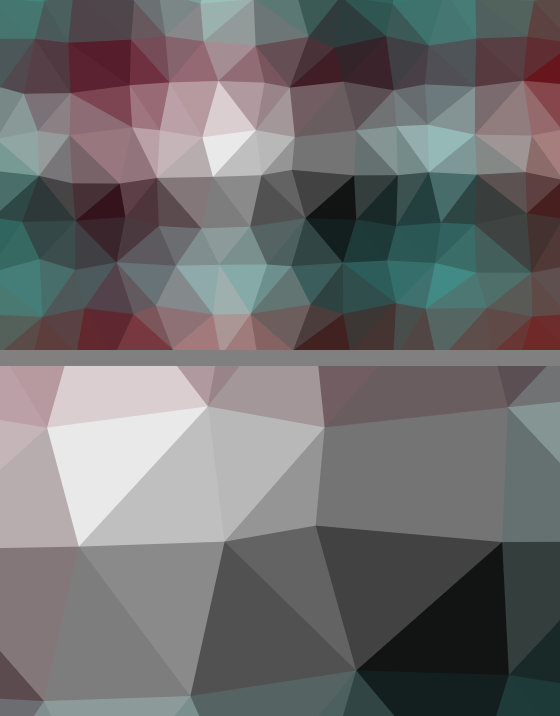
Top, the full canvas; bottom, a detail of the centre.
A WebGL 2 fragment shader for this background:

```glsl
#version 300 es
precision highp float;
// Low-poly mosaic: a jittered grid is split into flat triangles along the
// Delaunay diagonal of each cell. Each triangle averages two gradients, one
// running across and one running down the canvas, taken at its center.

uniform vec2 u_resolution;
out vec4 fragColor;

const float CELL = 0.1275;              // grid spacing, in canvas heights
const vec2 GRID_OFFSET = vec2(0.25, 0.05);
const vec2 JITTER = vec2(0.27, 0.18);   // largest vertex shift, in cells
const uint SEED = 17u;

// Evenly spaced stops, shared by both gradients
const int LAST_STOP = 5;
const vec3 STOPS[6] = vec3[6](
    vec3(0.25, 0.56, 0.51),   // teal
    vec3(0.35, 0.06, 0.13),   // wine
    vec3(0.97, 0.97, 0.97),   // white
    vec3(0.03, 0.03, 0.03),   // black
    vec3(0.26, 0.55, 0.53),   // teal
    vec3(0.46, 0.10, 0.10));  // brick

float cross2(vec2 a, vec2 b) { return a.x * b.y - a.y * b.x; }

// Integer hash giving two values in 0..1
vec2 hash2(ivec2 cell) {
    uvec2 v = (uvec2(cell + 64) + SEED) * 1664525u + 1013904223u;
    v.x += v.y * 1664525u;
    v.y += v.x * 1664525u;
    v ^= v >> 16u;
    v.x += v.y * 1664525u;
    v.y += v.x * 1664525u;
    v ^= v >> 16u;
    return vec2(v & 0xffffu) / 65535.0;
}

vec2 gridVertex(ivec2 cell) {
    return vec2(cell) + JITTER * (2.0 * hash2(cell) - 1.0);
}

vec3 gradient(float t) {
    float x = clamp(t, 0.0, 1.0) * float(LAST_STOP);
    int i = min(int(x), LAST_STOP - 1);
    return mix(STOPS[i], STOPS[i + 1], x - float(i));
}

// Signed distance to the line a-b, negative on the inner side
float edgeDistance(vec2 p, vec2 a, vec2 b) {
    return -cross2(normalize(b - a), p - a);
}

// Triangle colour weighted by its pixel coverage, with the weight in w
vec4 shadeTriangle(vec2 p, vec2 a, vec2 b, vec2 c, float pixel, float aspect) {
    float dist = max(edgeDistance(p, a, b),
                     max(edgeDistance(p, b, c), edgeDistance(p, c, a)));
    float coverage = clamp(0.5 - dist / pixel, 0.0, 1.0);
    if (coverage <= 0.0) return vec4(0.0);
    vec2 center = ((a + b + c) / 3.0 - GRID_OFFSET) * CELL;
    vec3 color = 0.5 * (gradient(center.x / aspect) + gradient(center.y));
    return vec4(color, 1.0) * coverage;
}

void main() {
    // Grid coordinates, with y running down from the top edge
    float aspect = u_resolution.x / u_resolution.y;
    vec2 pos = vec2(gl_FragCoord.x, u_resolution.y - gl_FragCoord.y) / u_resolution.y;
    vec2 p = pos / CELL + GRID_OFFSET;
    float pixel = 1.0 / (u_resolution.y * CELL);
    ivec2 home = ivec2(floor(p));

    // Jittered cells can reach into their neighbours, so visit all nine
    vec4 sum = vec4(0.0);
    for (int y = -1; y <= 1; y++) {
        for (int x = -1; x <= 1; x++) {
            ivec2 cell = home + ivec2(x, y);
            vec2 a = gridVertex(cell);
            vec2 b = gridVertex(cell + ivec2(1, 0));
            vec2 c = gridVertex(cell + ivec2(1, 1));
            vec2 d = gridVertex(cell + ivec2(0, 1));

            // Delaunay test: sine of the summed angles at b and d
            vec2 bc = c - b, ba = a - b, da = a - d, dc = c - d;
            float angleTest = cross2(bc, ba) * dot(da, dc) + dot(bc, ba) * cross2(da, dc);
            if (angleTest >= 0.0) {
                sum += shadeTriangle(p, a, b, c, pixel, aspect);
                sum += shadeTriangle(p, a, c, d, pixel, aspect);
            } else {
                sum += shadeTriangle(p, a, b, d, pixel, aspect);
                sum += shadeTriangle(p, b, c, d, pixel, aspect);
            }
        }
    }
    fragColor = vec4(sum.rgb / max(sum.a, 1e-4), 1.0);
}
```
